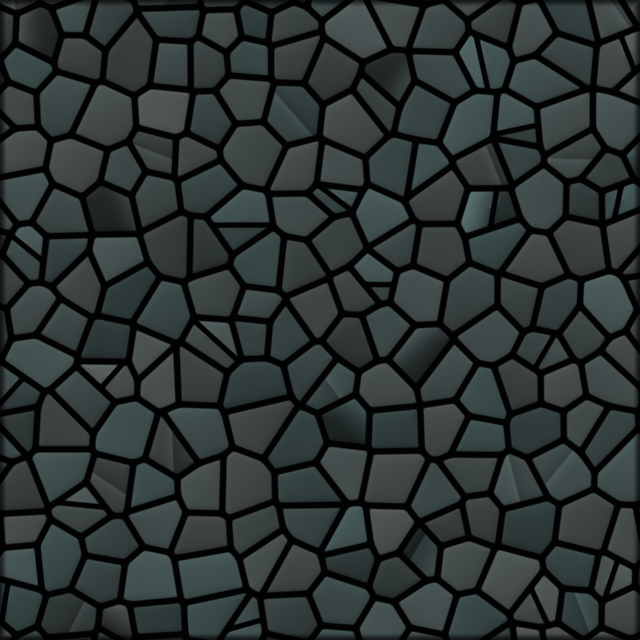
This texture is drawn by a three.js fragment shader. Its source:

```glsl
// Dark slate paving: irregular angular stones with soft edges and black joints.
varying vec2 vUv;

const float STONES_ACROSS = 14.0;
const float JITTER = 0.84;            // irregularity of the stone centres
const float JOINT_INNER = 0.047;      // joint half width, in stone units
const float JOINT_OUTER = 0.094;
const float CORNER_ROUNDING = 0.05;
const float SPLIT_SHARE = 0.09;       // stones cracked in two
const float DARK_SHARE = 0.07;        // sunken, shadowed stones
const float RIDGE_SHARE = 0.08;       // stones with a folded facet
const float RIM_LIGHT = 0.13;
const float BORDER_FADE = 0.012;      // in canvas units
const vec2 LIGHT_DIR = vec2(-0.35, 0.94);
const vec3 JOINT_COLOR = vec3(0.008, 0.009, 0.009);
const vec3 TEAL_SLATE = vec3(0.208, 0.264, 0.264);
const vec3 GREY_SLATE = vec3(0.246, 0.262, 0.260);

vec3 hash3(vec2 p) {
  vec3 q = fract(vec3(p.xyx) * vec3(0.1031, 0.1030, 0.0973));
  q += dot(q, q.yxz + 33.33);
  return fract((q.xxy + q.yzz) * q.zyx);
}

float smoothMin(float a, float b, float k) {
  float h = max(k - abs(a - b), 0.0) / k;
  return min(a, b) - 0.25 * h * h * k;
}

vec2 stoneCentre(vec2 cell) {
  return cell + 0.5 + JITTER * (hash3(cell + 17.0).xy - 0.5);
}

// Finds the stone holding p: its cell, its centre, the distance to its
// outline and the outward direction of the closest side.
void findStone(vec2 p, out vec2 cell, out vec2 centre, out float edge, out vec2 side) {
  vec2 base = floor(p);
  float nearest = 100.0;
  for (int y = -2; y <= 2; y++) {
    for (int x = -2; x <= 2; x++) {
      vec2 c = base + vec2(float(x), float(y));
      vec2 q = stoneCentre(c);
      float d = dot(q - p, q - p);
      if (d < nearest) {
        nearest = d;
        cell = c;
        centre = q;
      }
    }
  }
  edge = 10.0;
  side = vec2(0.0, 1.0);
  float closest = 10.0;
  for (int y = -2; y <= 2; y++) {
    for (int x = -2; x <= 2; x++) {
      if (x == 0 && y == 0) continue;
      vec2 q = stoneCentre(cell + vec2(float(x), float(y)));
      vec2 n = normalize(q - centre);
      float d = dot(0.5 * (q + centre) - p, n);
      if (d < closest) {
        closest = d;
        side = n;
      }
      edge = smoothMin(edge, d, CORNER_ROUNDING);
    }
  }
}

void main() {
  vec2 p = vUv * STONES_ACROSS + 40.0;
  vec2 cell, centre, side;
  float edge;
  findStone(p, cell, centre, edge, side);

  vec3 tone = hash3(cell + 71.0);
  vec3 kind = hash3(cell + 133.0);
  vec3 turn = hash3(cell + 209.0);
  vec2 local = p - centre;
  float angle = turn.x * 6.2832;
  vec2 axis = vec2(cos(angle), sin(angle));
  float across = dot(local, axis) - 0.2 * (turn.y - 0.5);

  // Stone brightness: mostly middling, with a gentle tilt
  float shade = 0.77 + 0.27 * tone.x + 0.23 * tone.y;
  shade += 0.10 * dot(local, LIGHT_DIR) + 0.09 * across;

  // Cracked stones: a thinner joint, and halves of differing brightness
  if (kind.x < SPLIT_SHARE) {
    edge = smoothMin(edge, abs(across) * 1.2, CORNER_ROUNDING);
    shade += 0.12 + 0.07 * sign(across);
  }

  // Sunken stones: dark middle, faint glow towards one side
  if (kind.y < DARK_SHARE) {
    shade *= 0.58 + 0.55 * smoothstep(-0.2, 0.6, across);
  }

  // Folded stones: a bright crest falling off softly, shadow behind it
  if (kind.z < RIDGE_SHARE) {
    float crest = smoothstep(-0.03, 0.03, across);
    shade += mix(-0.22 * exp(across * 5.0), 0.28 * exp(-across * 8.0), crest);
  }

  // Soft bevel, lit from above
  float bevel = exp(-max(edge - JOINT_OUTER, 0.0) * 14.0);
  shade += RIM_LIGHT * bevel * dot(side, LIGHT_DIR);

  vec3 stone = mix(TEAL_SLATE, GREY_SLATE, tone.z) * shade;
  vec3 color = mix(JOINT_COLOR, stone, smoothstep(JOINT_INNER, JOINT_OUTER, edge));

  // Darkened rim of the canvas
  vec2 inset = min(vUv, 1.0 - vUv);
  color *= mix(0.35, 1.0, smoothstep(0.0, BORDER_FADE, min(inset.x, inset.y)));
  gl_FragColor = vec4(color, 1.0);
}
```
